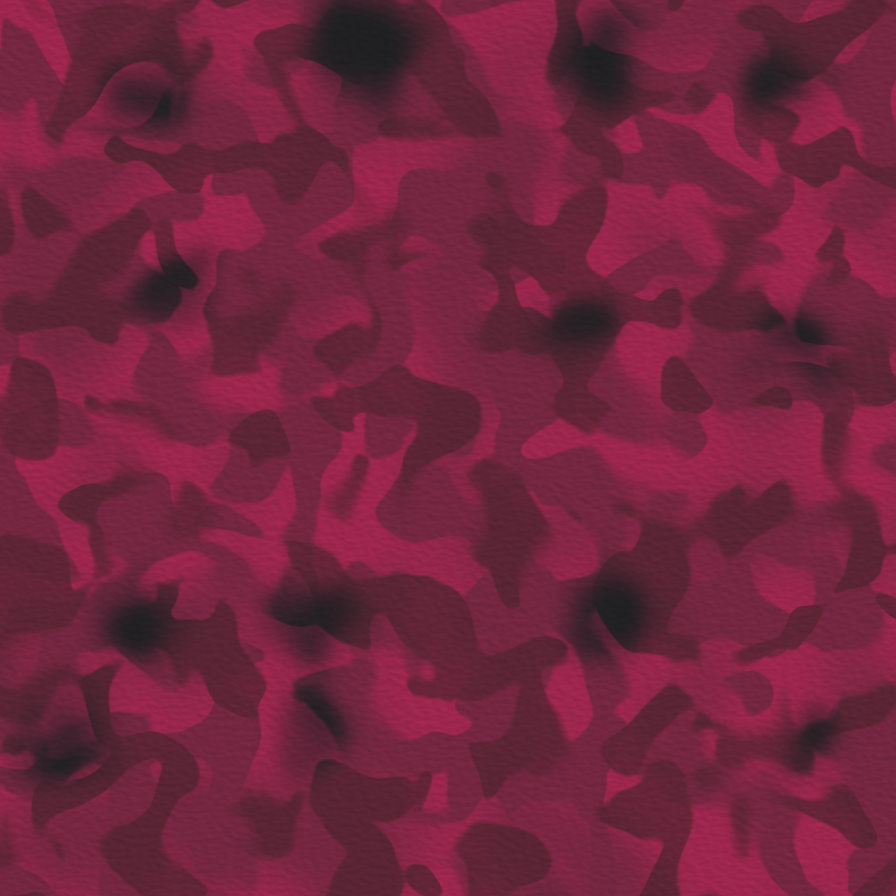
Write a Shadertoy shader that draws this texture.

```glsl
#define PATCH_SCALE 12.0
#define LIGHT_LEVEL 0.0
#define DARK_LEVEL 0.10
#define SPOT_GRID 4.0
#define SPOT_SHARE 0.72
#define SPOT_RADIUS 0.21
#define GRAIN_SCALE vec2(105.0, 175.0)
#define GRAIN_DEPTH 0.045
#define ROSE vec3(0.615, 0.148, 0.305)
#define WINE vec3(0.455, 0.150, 0.253)
#define PLUM vec3(0.352, 0.143, 0.203)
#define SOOT vec3(0.125, 0.125, 0.132)

vec2 hash2(vec2 p) {
    vec3 q = fract(p.xyx * vec3(0.1031, 0.1030, 0.0973));
    q += dot(q, q.yzx + 33.33);
    return fract((q.xx + q.yz) * q.zy);
}

float cornerSlope(vec2 cell, vec2 offset) {
    float angle = 6.2832 * hash2(cell).x;
    return dot(vec2(cos(angle), sin(angle)), offset);
}

float gradientNoise(vec2 p) {
    vec2 i = floor(p), f = p - i;
    vec2 u = f * f * f * (f * (f * 6.0 - 15.0) + 10.0);
    vec2 e = vec2(1.0, 0.0);
    return mix(mix(cornerSlope(i, f), cornerSlope(i + e, f - e), u.x),
               mix(cornerSlope(i + e.yx, f - e.yx), cornerSlope(i + 1.0, f - 1.0), u.x), u.y);
}

// Rounded, winding blobs from two warped octaves
float blobField(vec2 p) {
    vec2 warp = vec2(gradientNoise(p * 0.8 + 31.7), gradientNoise(p * 0.8 + 67.3));
    p += 0.7 * warp;
    return gradientNoise(p) + 0.35 * gradientNoise(p * 1.9 + 11.4);
}

// Patch coverage whose border drifts between crisp and blurred
float patchMask(vec2 p, float level) {
    float blur = smoothstep(-0.05, 0.4, gradientNoise(p * 0.6 + 83.1));
    float width = mix(0.035, 0.22, blur);
    return smoothstep(-width, width, blobField(p) - level);
}

// Soft scattered stains, one at most in each grid cell
float stains(vec2 uv) {
    vec2 p = uv * SPOT_GRID;
    p += 0.16 * vec2(gradientNoise(uv * 11.0 + 5.2), gradientNoise(uv * 11.0 + 45.8));
    float clear = 1.0;
    for (int y = -1; y <= 1; y++)
    for (int x = -1; x <= 1; x++) {
        vec2 cell = floor(p) + vec2(x, y);
        vec2 kind = hash2(cell + 19.0);
        vec2 d = p - cell - 0.2 - 0.6 * hash2(cell + 57.0);
        float radius = SPOT_RADIUS * mix(0.8, 1.2, kind.y);
        float present = step(kind.x, SPOT_SHARE);
        clear *= 1.0 - present * mix(0.75, 1.0, kind.y) * exp(-dot(d, d) / (radius * radius));
    }
    return 1.0 - clear;
}

// Paper relief lit from above
float paperGrain(vec2 uv) {
    vec2 p = uv * GRAIN_SCALE;
    vec2 toLight = vec2(0.15, 0.4);
    float coarse = gradientNoise(p) - gradientNoise(p + toLight);
    float fine = gradientNoise(p * 1.7 + 9.0) - gradientNoise(p * 1.7 + 9.0 + toLight);
    return coarse + 0.5 * fine;
}

void mainImage(out vec4 fragColor, in vec2 fragCoord) {
    vec2 uv = fragCoord / iResolution.y;
    vec2 p = uv * PATCH_SCALE;

    // Rose and plum patches over wine, each with uneven strength
    float lightMask = patchMask(p + 3.7, LIGHT_LEVEL);
    float darkMask = patchMask(p * 1.05 + 140.3, DARK_LEVEL);
    float wash = gradientNoise(p * 0.55 + 210.0);
    float lightStrength = smoothstep(-0.55, 0.2, wash);
    float darkStrength = mix(0.78, 1.0, smoothstep(-0.3, 0.3, -wash));
    vec3 color = mix(WINE, ROSE, lightMask * lightStrength);
    color = mix(color, PLUM, darkMask * darkStrength);

    // Stains sink deepest into the plum patches
    float stain = stains(uv) * mix(0.72, 1.0, max(darkMask, 1.0 - lightMask));
    color = mix(color, SOOT, smoothstep(0.05, 0.95, stain));

    color *= 1.0 + GRAIN_DEPTH * 2.0 * paperGrain(uv);
    fragColor = vec4(color, 1.0);
}
```
